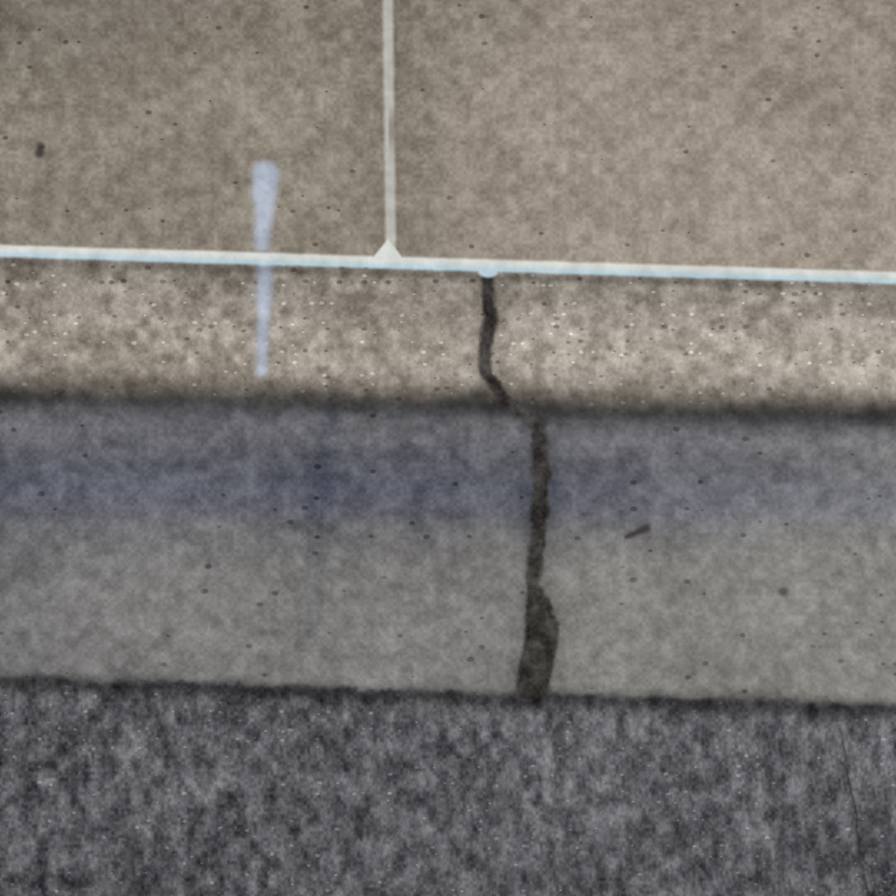
Reproduce this texture procedurally as a Shadertoy shader.

```glsl
float hash(vec2 p) {
    return fract(sin(dot(p, vec2(127.1, 311.7))) * 43758.545);
}

float noise(vec2 p) {
    vec2 i = floor(p), f = fract(p);
    f = f * f * (3.0 - 2.0 * f);
    return mix(mix(hash(i), hash(i + vec2(1, 0)), f.x),
               mix(hash(i + vec2(0, 1)), hash(i + vec2(1, 1)), f.x), f.y);
}

float fbm(vec2 p) {
    float sum = 0.0, amp = 0.5;
    for (int i = 0; i < 5; i++) {
        sum += amp * noise(p);
        p = mat2(1.6, 1.2, -1.2, 1.6) * p + 7.3;
        amp *= 0.55;
    }
    return sum / 1.06;
}

// 1 inside, 0 outside, with an edge of the given softness
float cover(float d, float soft) {
    return 1.0 - smoothstep(-soft, soft, d);
}

// Distance to a tapering segment; z holds the half width
float taper(vec2 p, vec3 a, vec3 b) {
    vec2 ab = b.xy - a.xy;
    float t = clamp(dot(p - a.xy, ab) / dot(ab, ab), 0.0, 1.0);
    return length(p - a.xy - ab * t) - mix(a.z, b.z, t);
}

float crackDistance(vec2 p) {
    vec3 path[11] = vec3[11](
        vec3(.545, .695, .006), vec3(.548, .645, .008), vec3(.541, .612, .008),
        vec3(.544, .582, .007), vec3(.561, .555, .006), vec3(.601, .523, .008),
        vec3(.604, .453, .009), vec3(.599, .388, .009), vec3(.596, .349, .007),
        vec3(.604, .302, .018), vec3(.594, .236, .020));
    float d = 1.0;
    for (int i = 0; i < 10; i++) d = min(d, taper(p, path[i], path[i + 1]));
    return d;
}

// Sparse pits or chips, one candidate per grid cell
float specks(vec2 p, float cells, float density) {
    vec2 id = floor(p * cells), f = fract(p * cells);
    vec2 centre = 0.3 + 0.4 * vec2(hash(id + 3.1), hash(id + 8.7));
    float r = 0.08 + 0.18 * hash(id + 5.3);
    return step(1.0 - density, hash(id)) * cover(length((f - centre) * vec2(1, 1.4)) - r, 0.12);
}

void mainImage(out vec4 fragColor, in vec2 fragCoord) {
    vec2 uv = fragCoord / iResolution.xy;
    float px = 1.0 / iResolution.y;
    float cloud = fbm(uv * 9.0) - 0.5;
    float grit = fbm(uv * 75.0) - 0.5;
    float grain = noise(uv * 270.0) - 0.5;
    float wobble = (fbm(uv * 42.0 + 20.0) - 0.5) * 0.012;

    // Heights above the paint line, the curb foot and the gutter edge
    float line = uv.y - (0.720 - 0.030 * uv.x);
    float foot = uv.y - (0.560 - 0.018 * uv.x - 0.004 * smoothstep(0.5, 0.65, uv.x)) + wobble * 0.5;
    float kerb = uv.y - (0.244 - 0.031 * uv.x) + wobble;

    // Sidewalk slabs and curb face
    vec3 slab = mix(vec3(.535, .505, .46), vec3(.595, .555, .505), smoothstep(0.0, 0.75, uv.x));
    slab *= 1.0 - 0.10 * smoothstep(0.85, 1.0, uv.y) * (1.0 - uv.x);
    slab *= 1.0 - 0.10 * exp(-abs(uv.x - 0.435) * 30.0) * step(0.0, line);
    vec3 face = mix(vec3(.56, .53, .49), vec3(.61, .58, .54), uv.x);
    face *= 0.91 + 0.18 * smoothstep(0.16, 0.06, foot);
    vec3 col = mix(face, slab, cover(-line, px));
    col += 0.10 * cloud + 0.22 * grit + 0.07 * grain;
    float faceArea = cover(line, px);
    col += faceArea * (0.18 * grit + 0.16 * specks(uv + 0.4, 90.0, 0.16));
    col -= 0.15 * specks(uv, 75.0, 0.05 + 0.12 * faceArea);

    // Gutter pan, darker and bluer below the curb
    float depth = -foot;
    vec3 gutter = mix(vec3(.375, .375, .39), mix(vec3(.465, .46, .46), vec3(.53, .52, .50), uv.x),
                      smoothstep(0.04, 0.20, depth + 0.10 * (uv.x - 0.5) + 0.08 * cloud));
    gutter += vec3(-.025, -.015, .015) * exp(-pow((depth - 0.10) / 0.04, 2.0));
    gutter += 0.05 * exp(-pow((depth - 0.035) / 0.018, 2.0));
    float stain = uv.x - 0.343 - 0.10 * (uv.y - 0.27);
    gutter -= vec3(.045, .04, .03) * exp(-pow(stain / 0.014, 2.0)) * smoothstep(0.25, 0.33, uv.y);
    gutter += 0.08 * cloud + 0.20 * grit + 0.06 * grain - 0.12 * specks(uv + 0.7, 65.0, 0.08);
    col = mix(col, gutter, cover(foot, 0.012));

    // Shadow at the curb foot
    float shade = exp(-pow(foot / (foot > 0.0 ? 0.022 : 0.014), 2.0));
    col *= 1.0 - (0.45 + 0.4 * cloud) * shade;

    // Asphalt with coarse upright grain
    float stones = fbm(uv * vec2(85, 55) + 31.0) - 0.5;
    vec3 asphalt = vec3(.345, .345, .36) + 0.10 * cloud + 0.42 * stones + 0.12 * grain;
    asphalt += 0.05 * smoothstep(0.3, 1.0, uv.x) * smoothstep(0.0, 0.2, uv.y);
    asphalt += 0.13 * specks(uv + 0.2, 100.0, 0.12);
    float hairline = abs(uv.x - 0.970 + 0.17 * uv.y + wobble) - 0.001;
    asphalt *= 1.0 - 0.4 * cover(hairline, 0.003) * cover(uv.y - 0.19, 0.02);
    col = mix(col, asphalt, cover(kerb, 0.004));
    col *= 1.0 - 0.40 * exp(-pow((kerb + 0.006) / 0.010, 2.0));

    // Crack through curb and gutter
    float crack = crackDistance(uv + vec2(wobble, wobble * 0.5));
    col *= 1.0 - 0.15 * exp(-max(crack, 0.0) * 120.0) * cover(line, 0.01) * cover(-kerb, 0.01);
    vec3 cavity = vec3(.215, .205, .195) + 0.30 * grit + 0.06 * grain;
    col = mix(col, cavity, 0.92 * cover(crack, 0.0035));

    // Isolated stains and a twig
    float marks = cover(taper(uv, vec3(.044, .829, .005), vec3(.045, .836, .004)), 0.004);
    marks = max(marks, cover(taper(uv, vec3(.699, .401, .002), vec3(.721, .410, .004)), 0.003));
    marks = max(marks, 0.7 * cover(length(uv - vec2(.874, .340)) - 0.005, 0.004));
    col = mix(col, vec3(.23, .21, .20), 0.85 * marks);

    // Sprayed survey mark
    float spray = taper(uv + wobble * 0.5, vec3(.296, .806, .015), vec3(.293, .728, .008));
    spray = min(spray, taper(uv + wobble * 0.5, vec3(.296, .708, .009), vec3(.291, .586, .006)));
    col = mix(col, vec3(.70, .74, .81) + 0.2 * grit, 0.88 * cover(spray, 0.007));

    // Filled joints with a flare where they meet
    float upright = abs(uv.x - 0.436 + 0.003 * (uv.y - 0.72) / 0.28) - 0.0058;
    float above = step(0.0, line);
    vec3 sealant = vec3(.72, .71, .69) + 0.16 * grit;
    sealant = mix(sealant, vec3(.52, .48, .44), 0.7 * cover(abs(uv.y - 0.855) - 0.018, 0.015) * cover(0.434 - uv.x, 0.002));
    col = mix(col, sealant, above * cover(upright, 0.002 + px));
    float flare = max(abs(uv.x - 0.433) + 0.8 * line - 0.021, -line);
    float bead = length((uv - vec2(.545, .700)) * vec2(0.8, 1)) - 0.010;
    float stripe = min(abs(line) - 0.0068 + wobble * 0.15, min(flare, bead));
    col *= 1.0 - 0.18 * exp(-pow((line + 0.012) / 0.005, 2.0));
    vec3 paint = mix(vec3(.72, .81, .85), vec3(.83, .84, .82), smoothstep(-0.005, 0.003, line));
    col = mix(col, paint + 0.16 * grit, cover(stripe, 0.0015 + px));

    fragColor = vec4(clamp(col, 0.0, 1.0), 1.0);
}
```
